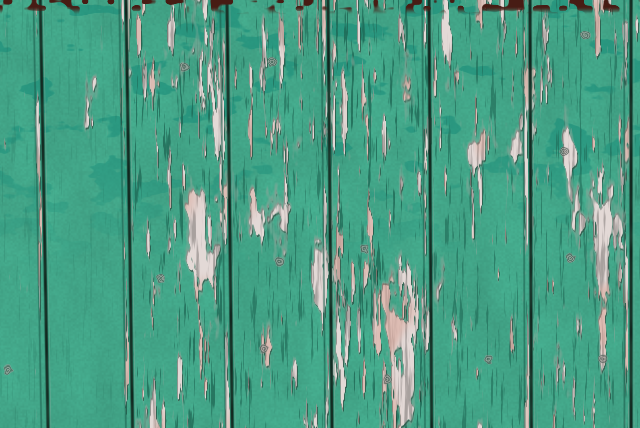
Give the GLSL for this texture, as a WebGL 2 fragment shader.

```glsl
#version 300 es
precision highp float;
// Weathered tongue-and-groove boards in peeling green paint over pale, pinkish wood.
uniform vec2 u_resolution;
out vec4 outColor;

// Layout, in canvas widths
const float FIRST_PITCH = 0.133;   // narrow boards left of SEAM_X
const float PITCH = 0.1568;        // remaining boards
const float SEAM_X = 0.202;
const float LEAN = 0.013;
const float GROOVE = 0.0022;       // half width of the dark joint
const float BEAD = 0.0105;         // moulded strip left of each joint
const float KNOT_ROW = 0.17;
const vec2 PATCH_SCALE = vec2(36.0, 9.0);
const vec2 STREAK_SCALE = vec2(125.0, 13.0);
// Paint loss of each board, left to right
const float WEAR[8] = float[8](0.08, 0.04, 0.9, 0.72, 0.95, 0.68, 0.65, 0.3);

const vec3 PAINT = vec3(0.26, 0.65, 0.535);
const vec3 DEEP_PAINT = vec3(0.14, 0.49, 0.40);
const vec3 DAUB = vec3(0.11, 0.56, 0.48);
const vec3 THIN_PAINT = vec3(0.47, 0.66, 0.59);
const vec3 PALE_WOOD = vec3(0.89, 0.85, 0.84);
const vec3 GREY_WOOD = vec3(0.66, 0.63, 0.62);
const vec3 PINK_WOOD = vec3(0.85, 0.66, 0.61);
const vec3 SHADOW = vec3(0.09, 0.19, 0.15);
const vec3 RUST = vec3(0.28, 0.11, 0.08);

float hash(vec2 p) {
    vec3 q = fract(p.xyx * vec3(0.1031, 0.1030, 0.0973));
    q += dot(q, q.yzx + 33.33);
    return fract((q.x + q.y) * q.z);
}

float noise(vec2 p) {
    vec2 i = floor(p), f = fract(p);
    f = f * f * (3.0 - 2.0 * f);
    return mix(mix(hash(i), hash(i + vec2(1, 0)), f.x),
               mix(hash(i + vec2(0, 1)), hash(i + vec2(1, 1)), f.x), f.y);
}

float fbm(vec2 p) {
    float sum = 0.0, amp = 0.533;
    for (int i = 0; i < 4; i++) {
        sum += amp * noise(p);
        p = p * 2.03 + 17.3;
        amp *= 0.5;
    }
    return sum;
}

// Signed paint loss: positive where bare wood shows
float peel(vec2 p, float wear, float height, float seam) {
    float region = (noise(p * vec2(13.0, 6.0) + 4.0) - 0.5) * 0.22;
    float ragged = (noise(p * vec2(210.0, 95.0)) - 0.5) * 0.07;
    float middle = smoothstep(0.05, 0.4, height) * smoothstep(1.05, 0.8, height);
    float patches = fbm(p * PATCH_SCALE + 31.0) + region + ragged
                  - mix(0.95, 0.645, wear) - 0.1 * (1.0 - middle);
    float streaks = fbm(p * STREAK_SCALE + 7.0) + region * 0.7
                  - mix(0.9, 0.655, wear) + 0.07 * smoothstep(0.65, 1.0, height);
    float onBead = smoothstep(0.004, 0.0, abs(seam + BEAD * 0.7) - 0.002);
    float beadChips = fbm(p * vec2(150.0, 9.0) + 53.0) - 0.58 - 0.4 * (1.0 - onBead);
    return max(max(patches, streaks), beadChips);
}

float bare(float field) { return smoothstep(-0.012, 0.018, field); }

void main() {
    vec2 p = gl_FragCoord.xy / u_resolution.x;
    float pixel = 1.0 / u_resolution.x;
    float height = gl_FragCoord.y / u_resolution.y;

    // Boards and signed distance to the nearest joint
    float x = p.x + LEAN * (height - 0.5) * (1.0 - p.x);
    float pitch = x < SEAM_X ? FIRST_PITCH : PITCH;
    float along = (x - SEAM_X) / pitch + 1.0;
    float board = floor(along);
    float seam = (along - round(along)) * pitch;
    float wear = WEAR[int(clamp(board + 1.0, 0.0, 7.0))];

    // Paint with mottling, brush daubs and grain cracks
    float grain = fbm(p * vec2(260.0, 16.0));
    vec3 color = PAINT * (0.94 + 0.12 * fbm(p * vec2(24.0, 14.0)));
    color *= 0.97 + 0.06 * noise(p * 330.0);
    float daub = smoothstep(0.6, 0.66, fbm(p * vec2(17.0, 32.0) + 80.0));
    color = mix(color, DAUB, daub * 0.65 * smoothstep(0.3, 0.75, height));
    float crack = smoothstep(0.63, 0.76, grain) * (0.15 + 0.85 * wear);
    color = mix(color, DEEP_PAINT * 0.8, crack * 0.8);

    // Bare wood, worn rims and shadows of the lifted paint
    float field = peel(p, wear, height, seam);
    float chip = bare(field);
    float above = bare(peel(p + vec2(-0.0012, 0.0028), wear, height, seam));
    color = mix(color, THIN_PAINT, 0.75 * smoothstep(-0.07, -0.005, field));
    color = mix(color, SHADOW, 0.55 * above * (1.0 - chip));
    vec3 wood = mix(PALE_WOOD, GREY_WOOD, smoothstep(0.44, 0.72, grain));
    wood = mix(wood, PINK_WOOD, 0.6 * smoothstep(0.5, 0.75, noise(p * vec2(28.0, 11.0) + 9.0)));
    wood = mix(wood, SHADOW, 0.4 * (1.0 - above));
    color = mix(color, wood, chip);

    // Scattered knots with rings
    vec2 cell = vec2(board, floor(p.y / KNOT_ROW));
    vec2 center = 0.25 + 0.5 * vec2(hash(cell + 3.0), hash(cell + 19.0));
    vec2 toKnot = (vec2(fract(along), fract(p.y / KNOT_ROW)) - center) * vec2(pitch, KNOT_ROW);
    float radius = length(toKnot) + (noise(p * 190.0) - 0.5) * 0.004;
    float knot = step(0.58, hash(cell + 41.0)) * smoothstep(0.0085, 0.006, radius);
    float ring = 0.5 + 0.5 * cos(radius * 2100.0);
    color = mix(color, mix(GREY_WOOD, SHADOW, ring * 0.55), knot * 0.75);

    // Bead line, lit board edge and dark joint
    float beadLine = smoothstep(0.0012 + pixel, 0.0, abs(seam + BEAD));
    color = mix(color, DEEP_PAINT * 0.75, beadLine * 0.6);
    color = mix(color, THIN_PAINT, 0.5 * smoothstep(0.0015, 0.0, abs(seam - 0.0045)));
    color = mix(color, DEEP_PAINT, 0.65 * smoothstep(0.005, 0.001, abs(seam)));
    float joint = smoothstep(GROOVE + pixel, GROOVE - pixel, abs(seam));
    color = mix(color, SHADOW * (0.6 + 0.6 * noise(p * vec2(90.0, 40.0))), joint * 0.95);

    // Rusty spots along the top edge
    float rust = smoothstep(0.62, 0.72, noise(p * vec2(75.0, 90.0) + 5.0));
    color = mix(color, RUST, rust * smoothstep(0.965, 0.985, height));
    outColor = vec4(color, 1.0);
}
```
